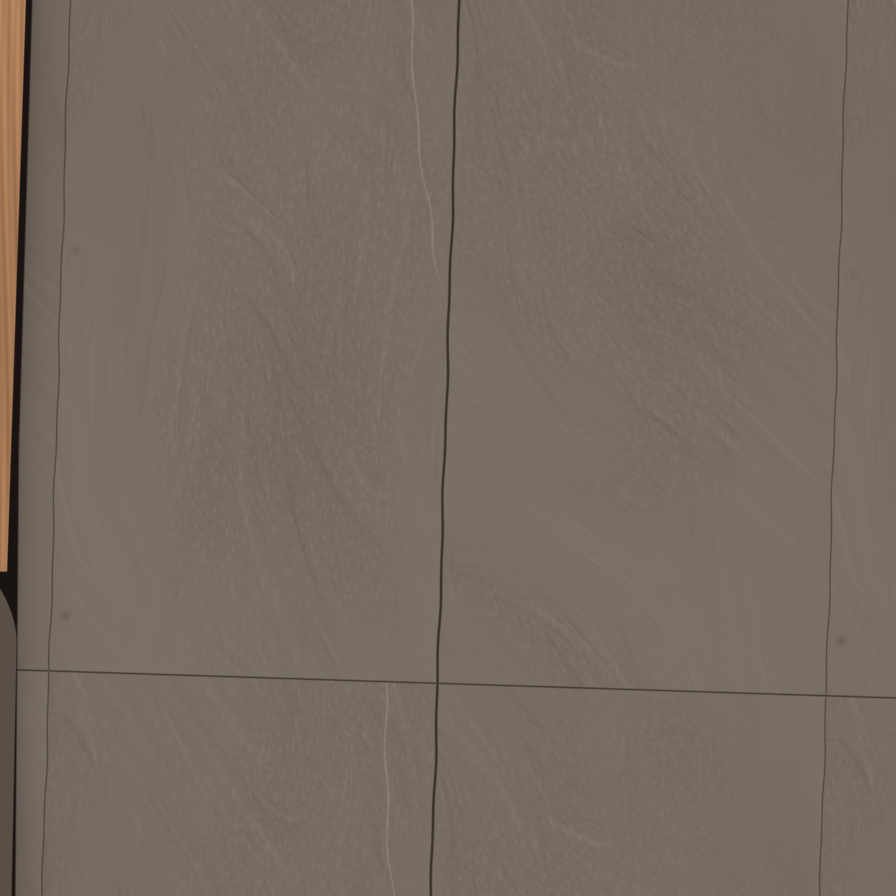
This texture is drawn by a WebGL 1 fragment shader. Its source:

```glsl
precision highp float;
uniform vec2 u_resolution;

const vec2 TILE = vec2(0.434, 0.87);
const vec2 GRID_ORIGIN = vec2(0.047, 0.253);
const vec3 STONE_LIGHT = vec3(0.487, 0.445, 0.405);
const vec3 STONE_DARK = vec3(0.435, 0.388, 0.348);
const vec3 GROUT = vec3(0.20, 0.165, 0.145);
const vec3 WOOD = vec3(0.66, 0.48, 0.34);
const vec3 GAP = vec3(0.10, 0.075, 0.065);
const vec3 FURNITURE = vec3(0.35, 0.31, 0.28);

vec2 hash2(vec2 p) {
  return fract(sin(vec2(dot(p, vec2(12.99, 78.23)), dot(p, vec2(39.35, 11.14)))) * 4375.85);
}

// Distance to the nearest scattered point
float cellular(vec2 p) {
  vec2 cell = floor(p);
  float nearest = 2.0;
  for (int j = -1; j <= 1; j++) {
    for (int i = -1; i <= 1; i++) {
      vec2 id = cell + vec2(float(i), float(j));
      nearest = min(nearest, length(id + hash2(id) - p));
    }
  }
  return nearest;
}

// Rotated, warped sines, roughly -0.6 to 0.6
float layeredSines(vec2 p) {
  float sum = 0.0;
  float amp = 0.45;
  for (int i = 0; i < 7; i++) {
    p += 0.55 * sin(p.yx * 1.3 + float(i) * 1.9);
    sum += amp * sin(p.x) * cos(p.y);
    p = mat2(1.36, 1.02, -1.02, 1.36) * p + 3.1;
    amp *= 0.57;
  }
  return sum;
}

// Coordinates across and along the slanted stone grain
vec2 grainAxes(vec2 p, float tilt) {
  float c = cos(tilt);
  float s = sin(tilt);
  return vec2(c * p.x + s * p.y, c * p.y - s * p.x);
}

float slateHeight(vec2 p, float seed) {
  float h = layeredSines(p * vec2(15.0, 6.5) + seed * vec2(7.3, 4.1));
  return h + 0.10 * sin(h * 17.0);
}

float below(float edge, float x, float blur) {
  return 1.0 - smoothstep(edge - blur, edge + blur, x);
}

// Stone face in tile-local canvas units; alternate columns share a print
vec3 stoneColor(vec2 p, float print, float exposure) {
  vec2 q = grainAxes(p, mix(0.16, 0.52, print));
  float h = slateHeight(q, print);
  float relief = clamp(h - slateHeight(q + vec2(0.0018, 0.0012), print), -0.2, 0.2);
  float cloud = layeredSines(q * vec2(7.0, 4.0) + 5.0 + print * 9.0);
  float rough = smoothstep(-0.15, 0.4, cloud);
  vec3 color = mix(STONE_DARK, STONE_LIGHT, clamp(exposure - 0.42 * cloud + 0.14 * h, 0.0, 1.0));
  color += relief * mix(0.07, 0.13, rough);

  // Pale flakes and fine pits in the rough bands
  float flakes = below(0.2, cellular(q * vec2(130.0, 55.0) + h * 2.0), 0.16);
  float pits = below(0.2, cellular(q * 95.0 + 17.0), 0.15);
  color += (0.022 * flakes - 0.014 * pits) * rough;

  // Mineral vein and knots on even columns
  float depth = TILE.y - p.y;
  float veinX = TILE.x * (0.868 + 0.6 * depth * depth) + 0.002 * sin(depth * 60.0);
  float vein = below(0.0009, abs(p.x - veinX), 0.0014) * below(0.42, depth, 0.06);
  float knots = below(0.004, length(p - vec2(0.016, 0.062)), 0.006)
              + 0.6 * below(0.004, length(p - vec2(0.016, 0.47)), 0.006);
  return color + (1.0 - print) * (0.075 * vein - 0.06 * knots);
}

vec3 floorColor(vec2 p, float blur) {
  vec2 skewed = p - GRID_ORIGIN + vec2(-0.031 * p.y, 0.032 * p.x);
  skewed.x += 0.0007 * sin(p.y * 31.0) + 0.0005 * sin(p.y * 73.0);
  vec2 grid = skewed / TILE;
  vec2 tile = floor(grid);
  float exposure = 0.76 - 0.28 * smoothstep(0.25, 1.0, length((p - vec2(0.5, 0.3)) * vec2(1.2, 0.8)));
  exposure += 0.10 * (hash2(tile + 4.0).x - 0.5);
  vec3 color = stoneColor(fract(grid) * TILE, mod(tile.x, 2.0), exposure);

  // Grout: every second upright joint is more open
  vec2 nearest = floor(grid + 0.5);
  vec2 gap = abs(grid - nearest) * TILE;
  float open = mod(nearest.x, 2.0);
  float upright = below(mix(0.0007, 0.0014, open), gap.x, blur) * mix(0.6, 0.9, open);
  float level = below(0.0009, gap.y, blur) * 0.75;
  return mix(color, GROUT, max(upright, level));
}

vec3 woodColor(vec2 p) {
  float fibre = sin(p.x * 900.0 + 3.0 * sin(p.y * 9.0)) + sin(p.x * 390.0 + p.y * 14.0);
  return WOOD * (1.0 + 0.045 * fibre + 0.05 * sin(p.y * 6.0 + 1.0));
}

void main() {
  vec2 p = gl_FragCoord.xy / u_resolution;
  float blur = 1.0 / min(u_resolution.x, u_resolution.y);
  vec3 color = floorColor(p, blur);

  // Left border: shadowed gap, wood strip and rounded furniture foot
  float gapEdge = max(0.006 + 0.030 * p.y, 0.017 + 0.008 * p.y);
  color *= 1.0 - 0.16 * exp(-max(p.x - gapEdge, 0.0) / 0.018);
  color = mix(color, GAP, below(gapEdge, p.x, blur * 1.3));
  float wood = below(-0.004 + 0.033 * p.y, p.x, blur) * smoothstep(0.362 - blur, 0.362 + blur, p.y);
  color = mix(color, woodColor(p), wood);
  float curve = max(p.y - 0.28, 0.0) / 0.065;
  float footEdge = 0.013 + 0.02 * p.y - 0.021 * curve * curve;
  color = mix(color, FURNITURE, below(footEdge, p.x, blur));

  gl_FragColor = vec4(color, 1.0);
}
```
